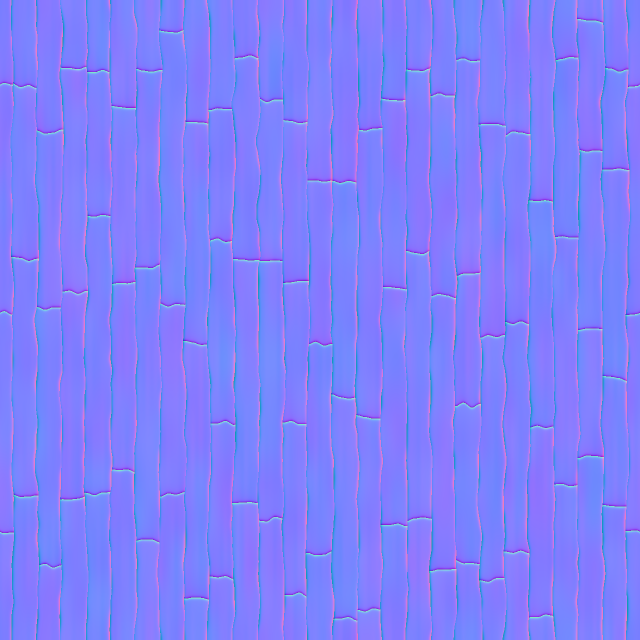
This texture map is drawn by a Shadertoy shader. Its source:

```glsl
// Tangent-space normal map of narrow upright wooden planks with staggered butt joints.

float hash(vec2 p) {
    return fract(sin(dot(p, vec2(127.1, 311.7))) * 43758.5453);
}

// Value noise that wraps vertically after the given number of cells
float noise(vec2 p, float period) {
    vec2 cell = floor(p), f = fract(p);
    f = f * f * (3.0 - 2.0 * f);
    float y0 = mod(cell.y, period), y1 = mod(cell.y + 1.0, period);
    return mix(mix(hash(vec2(cell.x, y0)), hash(vec2(cell.x + 1.0, y0)), f.x),
               mix(hash(vec2(cell.x, y1)), hash(vec2(cell.x + 1.0, y1)), f.x), f.y);
}

// Wavy seam between two planks, in plank widths
float seamPosition(float seam, float y) {
    float id = mod(seam, 26.0);
    return seam + 0.16 * (noise(vec2(id, y * 18.0), 18.0) - 0.5)
                + 0.07 * (noise(vec2(id + 40.0, y * 50.0), 50.0) - 0.5);
}

vec3 plankNormal(vec2 uv) {
    // Find the plank and the distances to its two seams
    float x = uv.x * 26.0 + 0.5;
    float seam = floor(x + 0.5);
    float plank = x < seamPosition(seam, uv.y) ? seam - 1.0 : seam;
    float id = mod(plank, 26.0);
    float toLeft = (x - seamPosition(plank, uv.y)) / 26.0;
    float toRight = (seamPosition(plank + 1.0, uv.y) - x) / 26.0;
    float across = x - plank;

    // Staggered joints: three boards in most columns, four in some
    float boards = hash(vec2(id, 5.3)) > 0.85 ? 4.0 : 3.0;
    float v = uv.y * boards + hash(vec2(id, 9.1));
    float joint = floor(v + 0.5);
    float jointId = mod(joint, boards);
    float seed = id * 17.0 + jointId * 5.0;
    float jitter = 0.4 * (hash(vec2(id + 3.7, jointId)) - 0.5);
    float curve = 0.007 * (noise(vec2(across * 3.0 + seed, 2.0), 64.0) - 0.5)
                + 0.006 * (hash(vec2(seed, 8.0)) - 0.5) * (across - 0.5);
    float aboveJoint = (v - joint - jitter) / boards - curve;
    float board = mod(aboveJoint > 0.0 ? joint : joint - 1.0, boards);

    // Soft grain and gentle warping of each face
    float grainSeed = id * 13.0 + board * 61.0;
    float broad = noise(vec2(across * 1.6 + grainSeed, uv.y * 9.0), 9.0) - 0.5;
    float streak = noise(vec2(across * 6.0 + grainSeed, uv.y * 7.0), 7.0) - 0.5;
    float sway = noise(vec2(across + grainSeed + 30.0, uv.y * 16.0), 16.0) - 0.5;
    float lean = hash(vec2(id, board + 20.0)) - 0.5;
    vec2 slope = vec2(0.22 * broad + 0.1 * streak + 0.08 * lean,
                      -0.13 * broad + 0.1 * sway - 0.05 * lean);

    // Rounded long edges, worn unevenly along their length
    float wearLeft = noise(vec2(id + 80.0, uv.y * 32.0), 32.0);
    float wearRight = noise(vec2(id + 120.0, uv.y * 32.0), 32.0);
    float leftEdge = (0.4 + 2.6 * wearLeft * wearLeft) * exp(-toLeft / 0.0014);
    float rightEdge = (0.4 + 2.6 * wearRight * wearRight) * exp(-toRight / 0.0014);
    slope.x += rightEdge - leftEdge;
    slope.y += 0.22 * leftEdge - 0.05 * rightEdge;

    // Board ends: bright upper lip below the joint, shaded lower lip above it
    float d = abs(aboveJoint);
    if (aboveJoint > 0.0) {
        slope.y -= 1.3 * exp(-d / 0.0013) + 0.16 * exp(-d / 0.009);
        slope.x += 0.1 * exp(-d / 0.006);
    } else {
        slope.y += 2.0 * exp(-d / 0.0012) + 0.07 * exp(-d / 0.012);
    }
    return normalize(vec3(slope, 1.0));
}

void mainImage(out vec4 fragColor, in vec2 fragCoord) {
    // Average four samples per pixel for smooth seams
    vec3 color = vec3(0.0);
    for (int i = 0; i < 4; i++) {
        vec2 offset = (vec2(i % 2, i / 2) - 0.5) * 0.5;
        vec2 uv = (fragCoord + offset) / iResolution.xy;
        color += 0.25 * (0.5 + 0.5 * plankNormal(uv));
    }
    fragColor = vec4(color, 1.0);
}
```
